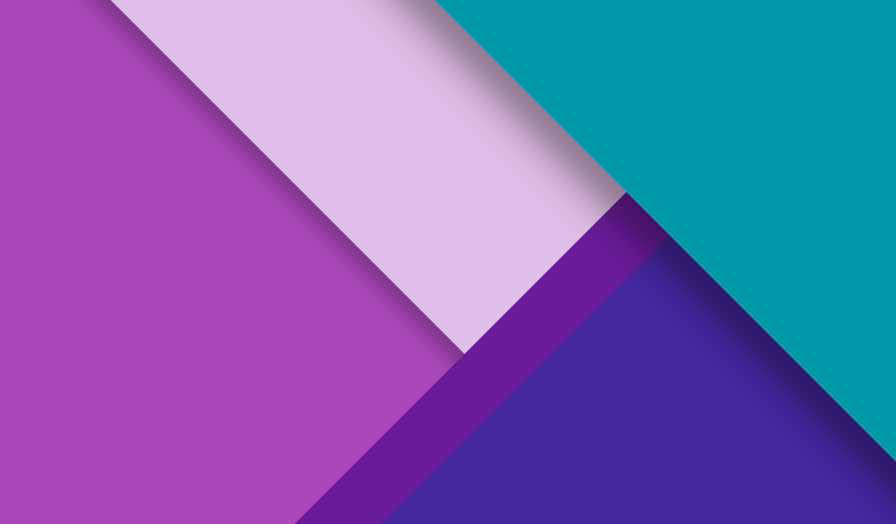
Give the GLSL for this background, as a Shadertoy shader.

```glsl
// Layered diagonal paper sheets in magenta, lilac, violet, indigo and teal with soft shadows.

const vec3 MAGENTA = vec3(0.670, 0.278, 0.733);
const vec3 LILAC   = vec3(0.882, 0.745, 0.906);
const vec3 VIOLET  = vec3(0.416, 0.106, 0.604);
const vec3 INDIGO  = vec3(0.271, 0.153, 0.627);
const vec3 TEAL    = vec3(0.000, 0.592, 0.655);

// Sheet borders, in canvas heights, along the falling (x + y) and rising (x - y) diagonals
const float LILAC_EDGE  = 1.211;
const float TEAL_EDGE   = 1.829;
const float VIOLET_EDGE = 0.562;
const float INDIGO_EDGE = 0.727;

// Shadow reach (canvas heights) and strength
const float LILAC_SHADOW_REACH    = 0.034;
const float LILAC_SHADOW_STRENGTH = 0.24;
const float TEAL_SHADOW_REACH     = 0.066;
const float TEAL_SHADOW_STRENGTH  = 0.34;

// Thin light along the cut edge of a sheet
const float LIP_WIDTH    = 0.003;
const float LIP_STRENGTH = 0.09;

const float DIAGONAL = 0.70711;

// Antialiased coverage for a signed distance that is positive inside
float coverage(float d, float pixel) {
    return smoothstep(-0.7 * pixel, 0.7 * pixel, d);
}

// Darkening factor outside a sheet, strongest at its edge
float shadow(float d, float reach, float strength) {
    float t = min(d, 0.0) / reach;
    return 1.0 - strength * exp(-t * t);
}

// Sheet colour with a lighter lip just inside its edge
vec3 withLip(vec3 color, float d) {
    return mix(color, vec3(1.0), LIP_STRENGTH * exp(-max(d, 0.0) / LIP_WIDTH));
}

void mainImage(out vec4 fragColor, in vec2 fragCoord) {
    float pixel = 1.0 / iResolution.y;
    vec2 p = fragCoord * pixel;

    // Signed distances to the four diagonal borders
    float falling = p.x + p.y;
    float rising = p.x - p.y;
    float lilacD  = (falling - LILAC_EDGE) * DIAGONAL;
    float tealD   = (falling - TEAL_EDGE) * DIAGONAL;
    float violetD = (rising - VIOLET_EDGE) * DIAGONAL;
    float indigoD = (rising - INDIGO_EDGE) * DIAGONAL;

    // Magenta base and the lilac band resting on it
    vec3 color = MAGENTA * shadow(lilacD, LILAC_SHADOW_REACH, LILAC_SHADOW_STRENGTH);
    color = mix(color, withLip(LILAC, lilacD), coverage(lilacD, pixel));

    // Flat violet stripe and indigo corner
    color = mix(color, VIOLET, coverage(violetD, pixel));
    color = mix(color, INDIGO, coverage(indigoD, pixel));

    // Teal sheet over everything
    color *= shadow(tealD, TEAL_SHADOW_REACH, TEAL_SHADOW_STRENGTH);
    color = mix(color, withLip(TEAL, tealD), coverage(tealD, pixel));

    fragColor = vec4(color, 1.0);
}
```
